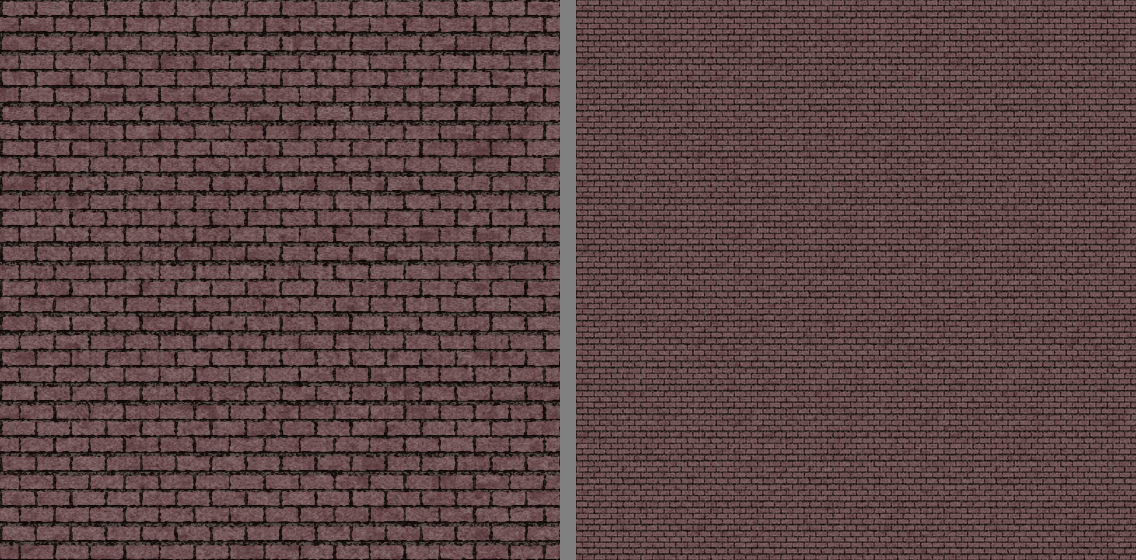
Left: one tile. Right: repeated 3 by 3.
Give the GLSL for this texture, as a Shadertoy shader.

```glsl
// Weathered mauve-red brick wall in running bond with dark, uneven mortar; tiles seamlessly.

const float BRICKS_ACROSS = 16.0;
const float ROWS_DOWN = 32.0;
const float CELL_ASPECT = 2.0;      // brick cell width over row height
const float JOINT_SHIFT = 0.03;     // joint offset of straight rows, in bricks
const float BOND_SHIFT = 0.53;      // extra offset of every second row, in bricks
const float JOINT_HALF = 0.08;      // half widths, in row heights
const float THIN_JOINT_HALF = 0.055;
const float BRICK_HALF = 0.39;      // half brick height
const float BRICK_CENTRE = 0.48;    // measured from the top of the row
const float ROW_SWAY = 0.07;        // vertical drift of the shifted rows
const float CORNER = 0.06;
const float EDGE_WEAR = 0.10;
const float GRAIN = 1.35;
const float BLOTCH = 0.42;
const float BRICK_VARIATION = 0.15;
const float STAIN_AMOUNT = 0.4;

const vec3 BRICK_DARK = vec3(0.37, 0.23, 0.24);
const vec3 BRICK_LIGHT = vec3(0.51, 0.40, 0.405);
const vec3 STAIN = vec3(0.27, 0.13, 0.14);
const vec3 MORTAR = vec3(0.31, 0.27, 0.245);
const vec3 SHADOW = vec3(0.055, 0.025, 0.02);

float hash(vec2 p) {
    return fract(sin(dot(p, vec2(127.1, 311.7))) * 43758.5453);
}

// Value noise that wraps after "period" cells over the canvas
float noise(vec2 uv, vec2 period) {
    vec2 p = uv * period;
    vec2 i = floor(p);
    vec2 f = fract(p);
    f = f * f * (3.0 - 2.0 * f);
    vec2 a = mod(i, period);
    vec2 b = mod(i + 1.0, period);
    return mix(mix(hash(a), hash(vec2(b.x, a.y)), f.x),
               mix(hash(vec2(a.x, b.y)), hash(b), f.x), f.y);
}

void mainImage(out vec4 fragColor, in vec2 fragCoord) {
    vec2 uv = fragCoord / iResolution.xy;
    float pixel = ROWS_DOWN / iResolution.y;

    // Row and brick cell, rows counted from the top
    float down = (1.0 - uv.y) * ROWS_DOWN;
    float row = floor(down);
    float shifted = mod(row, 2.0);
    float along = uv.x * BRICKS_ACROSS - JOINT_SHIFT - BOND_SHIFT * shifted;
    vec2 brickId = vec2(mod(floor(along), BRICKS_ACROSS), row);

    // Wrapping noise layers
    float grain = 0.6 * noise(uv, vec2(400.0, 448.0)) + 0.4 * noise(uv, vec2(224.0, 288.0));
    float blotch = 0.5 * noise(uv, vec2(48.0, 64.0)) + 0.5 * noise(uv, vec2(104.0, 120.0));
    float wear = noise(uv, vec2(192.0, 208.0)) - 0.5;

    // Distance into the brick; alternate joints of shifted rows are thin
    float joint = floor(along + 0.5);
    float thin = shifted * (1.0 - mod(joint, 2.0));
    float sway = -ROW_SWAY * sin(1.5707963 * row);
    float height = fract(down) - BRICK_CENTRE - sway;
    vec2 inside = vec2(abs(along - joint) * CELL_ASPECT - mix(JOINT_HALF, THIN_JOINT_HALF, thin),
                       BRICK_HALF - abs(height));
    float depth = CORNER - length(max(CORNER - inside, 0.0)) + EDGE_WEAR * wear;
    float soft = max(pixel * 0.6, 0.03);
    float brickMask = smoothstep(-soft, soft, depth);

    // Brick face: grain, blotches, tone of each brick and rare stains
    float tone = 0.66 + GRAIN * (grain - 0.5) + BLOTCH * (blotch - 0.5)
               + BRICK_VARIATION * (hash(brickId + 7.0) - 0.5);
    vec3 brick = mix(BRICK_DARK, BRICK_LIGHT, tone);
    float stain = smoothstep(0.64, 0.88, noise(uv + 0.37, vec2(40.0, 56.0)));
    brick = mix(brick, STAIN, STAIN_AMOUNT * stain * smoothstep(0.2, 0.7, blotch));
    brick *= mix(0.92, 1.0, smoothstep(0.0, 0.1, depth));

    // Mortar: black beneath each brick, grey crumbs above the next one
    float below = height - BRICK_HALF;
    float lit = height < 0.0 ? 0.85 : smoothstep(0.02, 0.17, below);
    lit = mix(0.4, lit, smoothstep(-0.06, 0.03, abs(height) - BRICK_HALF));
    float crumbs = smoothstep(0.25, 0.72, 0.75 * grain + 0.25 * (wear + 0.5));
    vec3 mortar = mix(SHADOW, MORTAR, clamp(lit * (0.1 + 1.3 * crumbs), 0.0, 1.15));

    fragColor = vec4(mix(mortar, brick, brickMask), 1.0);
}
```
